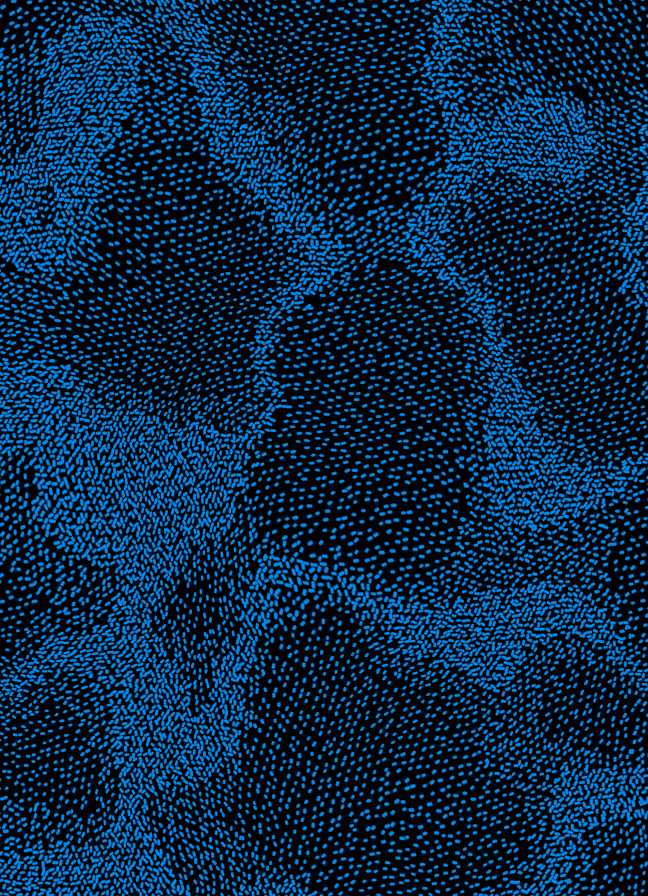
Reproduce this pattern procedurally as a Shadertoy shader.

```glsl
// Blue grains on near-black, crowding into winding bands between sparse areas.
// Three jittered hexagonal lattices of falling pitch share the canvas: a noise
// field picks the lattice at each place, another turns the capsule grains.

#define PITCH_SPARSE 0.0102   // grain spacing, in canvas heights
#define PITCH_DENSE  0.0070
#define GRAIN_RADIUS 0.00166
#define GRAIN_LENGTH 0.00107  // half length of the capsule's core
#define JITTER       0.48     // scatter of a grain inside its cell
#define BAND_SCALE   3.6      // bands per canvas height
#define BAND_WIDTH   0.13
#define WARP         0.030    // bending of the lattices
#define EDGE_PIXELS  0.85     // half width of the smoothed edge

const int TIERS = 3;
const vec3 BACKGROUND = vec3(0.0, 0.008, 0.015);
const vec3 GRAIN_BLUE = vec3(0.01, 0.54, 0.93);

// Integer hash giving two values in 0..1
vec2 hash2(vec2 cell, int seed) {
    uvec2 v = uvec2(ivec2(cell) + ivec2(seed * 131, seed * 71));
    v = v * 1664525u + 1013904223u;
    v.x += v.y * 1664525u;
    v.y += v.x * 1664525u;
    v ^= v >> 16u;
    v.x += v.y * 1664525u;
    v.y += v.x * 1664525u;
    v ^= v >> 16u;
    return vec2(v & 65535u) / 65535.0;
}

float cornerSlope(vec2 cell, vec2 offset, vec2 corner, int seed) {
    return dot(hash2(cell + corner, seed) * 2.0 - 1.0, offset - corner);
}

// Gradient noise around zero
float noise(vec2 p, int seed) {
    vec2 c = floor(p), f = p - c;
    vec2 u = f * f * f * (f * (f * 6.0 - 15.0) + 10.0);
    float low = mix(cornerSlope(c, f, vec2(0, 0), seed),
                    cornerSlope(c, f, vec2(1, 0), seed), u.x);
    float high = mix(cornerSlope(c, f, vec2(0, 1), seed),
                     cornerSlope(c, f, vec2(1, 1), seed), u.x);
    return mix(low, high, u.y);
}

// Crowding tier: 0 sparse, 1 medium, 2 inside a band
int crowding(vec2 p) {
    float ridge = noise(p * BAND_SCALE, 1) + 0.4 * noise(p * BAND_SCALE * 2.1 + 0.4, 2);
    float width = max(BAND_WIDTH + 0.3 * noise(p * 3.0 + 0.5, 3), 0.02);
    float away = abs(ridge - 0.03) / width;
    return away < 0.55 ? 2 : (away < 1.15 ? 1 : 0);
}

float capsule(vec2 p, vec2 direction, float halfLength, float radius) {
    float along = clamp(dot(p, direction), -halfLength, halfLength);
    return length(p - direction * along) - radius;
}

// Distance to the nearest grain of one lattice
float grainLayer(vec2 p, int tier) {
    float dense = float(tier) / float(TIERS - 1);
    vec2 cell = mix(PITCH_SPARSE, PITCH_DENSE, dense) * vec2(1.0, 0.866);
    float turn = 0.3 + 0.37 * float(tier);
    mat2 lattice = mat2(cos(turn), sin(turn), -sin(turn), cos(turn));
    vec2 grid = (p * lattice) / cell;
    float nearest = 1.0;

    for (int j = -1; j <= 1; j++)
    for (int i = -1; i <= 1; i++) {
        float row = floor(grid.y) + float(j);
        float shift = 0.5 * mod(row, 2.0);
        vec2 id = vec2(floor(grid.x - shift) + float(i), row);
        vec2 scatter = JITTER * (hash2(id, 10 + tier) - 0.5);
        vec2 site = lattice * ((id + vec2(0.5 + shift, 0.5) + scatter) * cell);
        if (crowding(site) != tier) continue;

        // Grains follow a slow flow, less strictly where crowded
        vec2 vary = hash2(id, 20 + tier) - 0.5;
        float angle = 0.6 + 4.0 * noise(site * 2.6, 4) + vary.x * mix(0.8, 2.2, dense);
        float halfLength = GRAIN_LENGTH * (1.0 + 0.45 * dense + 0.6 * vary.y);
        float radius = GRAIN_RADIUS * (1.0 + 0.15 * vary.y);
        nearest = min(nearest, capsule(p - site, vec2(cos(angle), sin(angle)),
                                       halfLength, radius));
    }
    return nearest;
}

void mainImage(out vec4 fragColor, in vec2 fragCoord) {
    vec2 p = fragCoord / iResolution.y;
    p += WARP * vec2(noise(p * 5.0, 5), noise(p * 5.0, 6));

    float nearest = 1.0;
    for (int tier = 0; tier < TIERS; tier++)
        nearest = min(nearest, grainLayer(p, tier));

    float edge = EDGE_PIXELS / iResolution.y;
    float cover = 1.0 - smoothstep(-edge, edge, nearest);
    fragColor = vec4(mix(BACKGROUND, GRAIN_BLUE, cover), 1.0);
}
```
